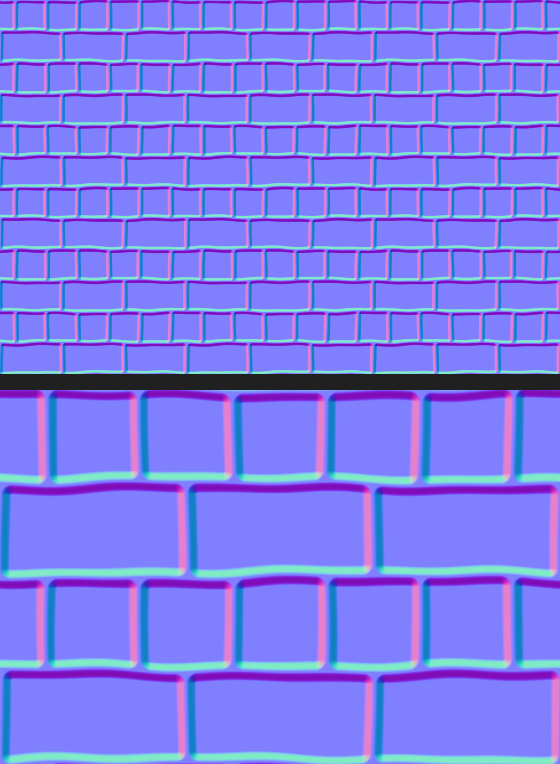
Top, the full canvas; bottom, a detail of the centre.
Give the GLSL for this texture map, as a Shadertoy shader.

```glsl
const float TAU = 6.2831853;
const vec2 CELLS = vec2(18.0, 12.0);    // half bricks across, courses down
const float BEVEL = 0.118;              // bevel width, in courses
const float SOFT = 0.05;                // fade at either side of the bevel
const float WOBBLE = 0.016;             // unevenness of the joints, in courses
const float STEEP_LEFT = 1.7;
const float STEEP_RIGHT = 1.45;
const float STEEP_TOP = 2.1;
const float STEEP_BOTTOM = 1.6;

// Layered sines with whole frequencies, so they wrap at the borders
float waves(vec2 uv, float phase) {
    float sum = sin(TAU * dot(uv, vec2(3.0, 4.0)) + phase);
    sum += 0.8 * sin(TAU * dot(uv, vec2(9.0, -2.0)) + 2.3 * phase);
    sum += 0.6 * sin(TAU * dot(uv, vec2(15.0, 6.0)) + 4.1 * phase);
    return sum;
}

// Slope across the bevel: level in the joint, steep, level on the face
float bevelSlope(float inset, float soft) {
    return smoothstep(0.0, soft, inset)
         * (1.0 - smoothstep(BEVEL - soft, BEVEL, inset));
}

void mainImage(out vec4 fragColor, in vec2 fragCoord) {
    vec2 uv = fragCoord / iResolution.xy;
    float pixel = CELLS.y / iResolution.y;
    vec2 p = uv * CELLS + WOBBLE * vec2(0.6 * waves(uv, 1.7), waves(uv, 0.4));

    // Courses alternate between long bricks and shifted half bricks
    float isHalf = mod(floor(p.y), 2.0);
    vec2 size = vec2(2.0 - isHalf, 1.0);
    vec2 local = (fract((p + vec2(0.5 * isHalf, 0.0)) / size) - 0.5) * size;

    // Distance inward from the brick outline, with rounded corners
    vec2 toEdge = 0.5 * size - abs(local);
    vec2 corner = max(BEVEL - toEdge, 0.0);
    float reach = length(corner);
    vec2 outward = sign(local) * corner / max(reach, 1e-4);

    // Tangent-space normal, with green pointing down
    vec2 steep = vec2(local.x < 0.0 ? STEEP_LEFT : STEEP_RIGHT,
                      local.y < 0.0 ? STEEP_BOTTOM : STEEP_TOP);
    float slope = bevelSlope(BEVEL - reach, clamp(pixel, SOFT, BEVEL));
    vec3 normal = normalize(vec3(outward * steep * slope * vec2(1.0, -1.0), 1.0));

    fragColor = vec4(0.5 + 0.5 * normal, 1.0);
}
```
